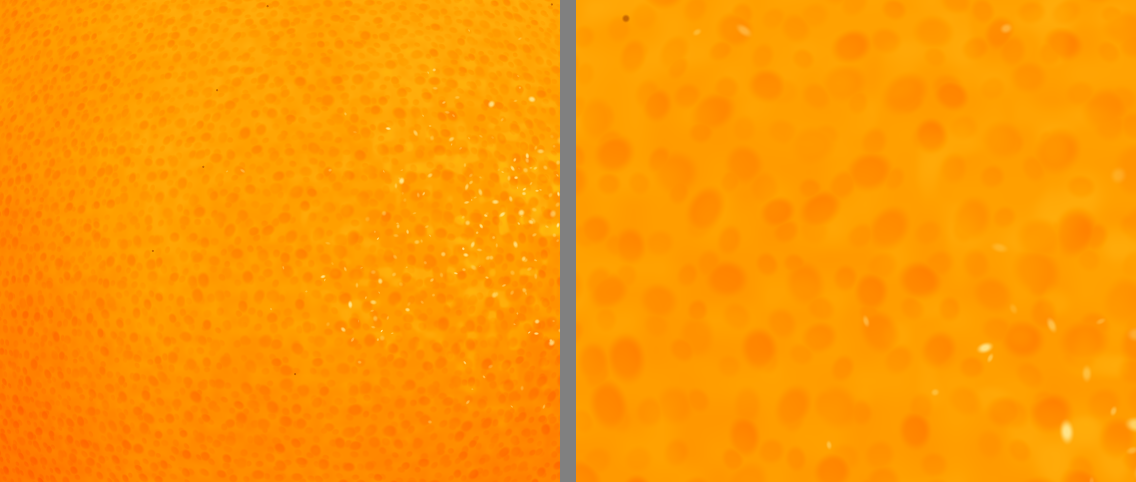
Left: the whole. Right: its middle third, enlarged.
This texture is drawn by a WebGL 1 fragment shader. Its source:

```glsl
precision highp float;
// Close view of a glossy orange peel: soft darker pores on a curved surface with a sparkling sheen.
uniform vec2 u_resolution;

#define PORE_DENSITY 21.5
#define FINE_DENSITY 31.0
#define PORE_DEPTH 0.102
#define FINE_DEPTH 0.06
#define CURVATURE 0.65
#define BASE_GREEN 0.626
#define BROAD_MOTTLE 0.035
#define FINE_MOTTLE 0.045
#define SPARK_DENSITY 38.0
#define SPARK_COLOR vec3(1.0, 0.9, 0.55)
#define SPECK_COLOR vec3(0.62, 0.25, 0.0)

float hash(vec2 p) {
  return fract(sin(dot(p, vec2(127.1, 311.7))) * 43758.5453);
}

vec2 hash2(vec2 p) {
  return vec2(hash(p), hash(p + 37.3));
}

float noise(vec2 p) {
  vec2 i = floor(p), f = fract(p);
  f = f * f * (3.0 - 2.0 * f);
  return mix(mix(hash(i), hash(i + vec2(1.0, 0.0)), f.x),
             mix(hash(i + vec2(0.0, 1.0)), hash(i + vec2(1.0, 1.0)), f.x), f.y);
}

// Scattered round dimples on staggered rows, shaded a little more on one side.
float pores(vec2 p, float seed) {
  float deepest = 0.0;
  float row = floor(p.y);
  for (int j = -1; j <= 1; j++) {
    float y = row + float(j);
    float shift = 0.5 * mod(y, 2.0);
    float column = floor(p.x - shift);
    for (int i = -1; i <= 1; i++) {
      vec2 id = vec2(column + float(i), y);
      vec2 center = id + vec2(shift, 0.0) + 0.5 + 0.56 * (hash2(id + seed) - 0.5);
      vec2 d = p - center;
      float angle = atan(d.y, d.x);
      float radius = mix(0.24, 0.35, hash(id + seed + 11.0));
      radius *= 1.0 + 0.08 * sin(2.0 * angle + 6.28 * hash(id + seed + 5.0));
      float depth = mix(0.42, 1.0, hash(id + seed + 23.0));
      float side = 0.88 + 0.25 * dot(d / radius, vec2(0.5, 0.8));
      float dimple = smoothstep(radius * 1.18, radius * 0.55, length(d));
      deepest = max(deepest, dimple * depth * side);
    }
  }
  return deepest;
}

// Falls from one at the middle of the wet patch at the right.
float sheen(vec2 p, float falloff) {
  vec2 d = (p - vec2(1.09, 0.49)) / vec2(0.23, 0.20);
  return exp(-falloff * dot(d, d));
}

// Small slanted blobs, kept to the wet patch; each is present or absent as a whole.
float sparks(vec2 p, float density, float amount, float falloff, float seed) {
  float light = 0.0;
  vec2 cell = floor(p * density);
  for (int j = -1; j <= 1; j++) {
    for (int i = -1; i <= 1; i++) {
      vec2 id = cell + vec2(float(i), float(j));
      vec2 center = id + hash2(id + seed);
      vec2 d = p * density - center;
      float turn = 3.14 * hash(id + seed + 3.0);
      d = vec2(d.x * cos(turn) + d.y * sin(turn), d.y * cos(turn) - d.x * sin(turn));
      d.y *= mix(1.0, 1.9, hash(id + seed + 9.0));
      float cluster = smoothstep(0.2, 0.6, noise(center / density * 12.0 + 3.0));
      float chance = amount * cluster * sheen(center / density, falloff) - 0.015;
      float radius = mix(0.16, 0.38, hash(id + seed + 17.0));
      float blob = smoothstep(radius, radius * 0.2, length(d));
      float shine = mix(0.3, 1.0, hash(id + seed + 41.0));
      light = max(light, blob * shine * step(hash(id + seed + 29.0), chance));
    }
  }
  return light;
}

void main() {
  vec2 uv = gl_FragCoord.xy / u_resolution;
  vec2 p = gl_FragCoord.xy / u_resolution.y;

  // Curved skin: pores shrink and flatten away from the nearest point.
  vec2 d = p - vec2(0.72, 0.40);
  vec2 skin = d * (1.0 + CURVATURE * dot(d, d));
  skin += 0.008 * (vec2(noise(p * 14.0), noise(p * 14.0 + 50.0)) - 0.5);

  // Broad shading over the fruit.
  float green = BASE_GREEN;
  green -= 0.07 * smoothstep(0.32, 0.0, uv.x);
  green -= 0.078 * smoothstep(0.55, 0.0, uv.y);
  green -= 0.03 * smoothstep(0.6, 1.0, uv.x) * smoothstep(0.75, 0.2, uv.y);
  green += 0.025 * smoothstep(0.45, 0.9, uv.y);
  green += BROAD_MOTTLE * (noise(p * 6.0) - 0.5);
  green += FINE_MOTTLE * (noise(skin * 45.0) - 0.5);

  // Large pores, with fainter small ones between them.
  float large = pores(skin * PORE_DENSITY + 40.0, 1.0);
  float small = pores(skin * FINE_DENSITY + 90.0, 60.0);
  green -= max(PORE_DEPTH * large, FINE_DEPTH * small);

  // Wet skin: yellow ripples under bright sparks.
  float ripple = smoothstep(0.5, 0.9, noise(p * 46.0 + 7.0));
  green += 0.1 * sheen(p, 0.35) * ripple;
  vec3 color = vec3(1.0, green, 0.04 * smoothstep(0.62, 0.68, green));
  float bright = sparks(p, SPARK_DENSITY, 0.75, 0.9, 7.0);
  float faint = sparks(p, SPARK_DENSITY * 1.3, 0.4, 0.4, 71.0);
  color = mix(color, SPARK_COLOR, max(bright, 0.55 * faint));

  // A few tiny dark blemishes.
  vec2 cell = floor(p * 30.0);
  float spot = length(fract(p * 30.0) - 0.2 - 0.6 * hash2(cell + 130.0));
  float blemish = smoothstep(0.1, 0.03, spot) * step(hash(cell + 150.0), 0.015);
  color = mix(color, SPECK_COLOR, 0.6 * blemish);
  gl_FragColor = vec4(color, 1.0);
}
```
